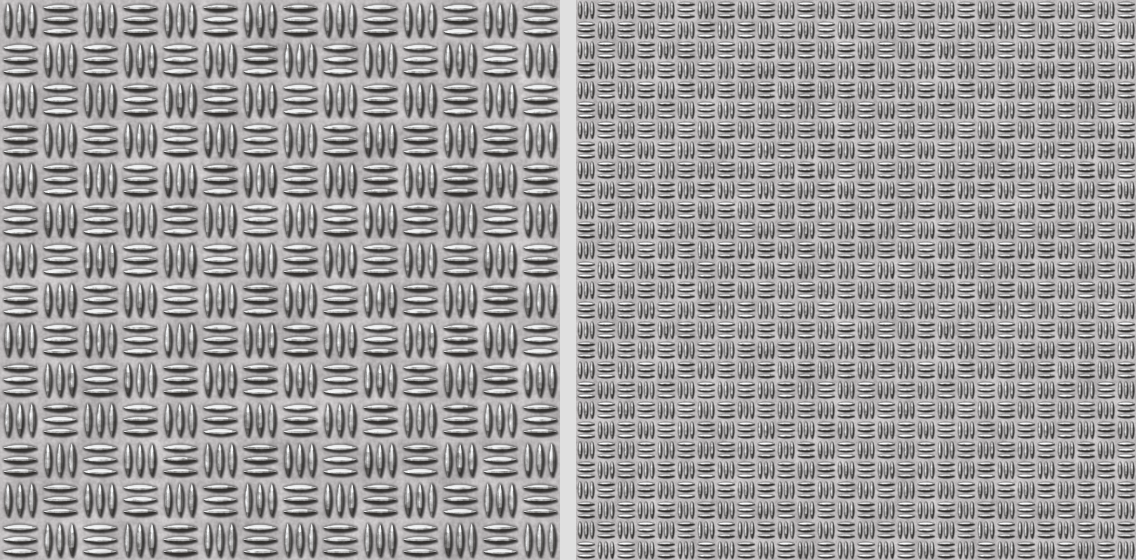
Left: one tile. Right: repeated 2 by 2.
Write a WebGL 2 fragment shader that draws this texture.

```glsl
#version 300 es
precision highp float;

#define CELLS 14.0
#define BAR_GAP 0.3
#define BAR_HALF vec2(0.07, 0.385)
#define BAR_ROUND 0.02
#define BEVEL 1.25
#define SHADOW_SHIFT vec2(0.03, -0.035)
#define SHADOW_DEPTH 0.62
#define LIGHT normalize(vec3(-0.2, 0.55, 0.8))
#define PLATE_COLOR vec3(0.745, 0.732, 0.735)
#define STEEL_DARK vec3(0.2, 0.19, 0.18)
#define STEEL_LIGHT vec3(0.95, 0.955, 0.96)

uniform vec2 u_resolution;
out vec4 fragColor;

float hash(vec3 p) {
    p = fract(p * vec3(0.1031, 0.103, 0.0973));
    p += dot(p, p.yzx + 33.33);
    return fract((p.x + p.y) * p.z);
}

vec2 gradient(vec2 node, float period) {
    float angle = 6.2832 * hash(vec3(mod(node, period), period));
    return vec2(cos(angle), sin(angle));
}

// Gradient noise that wraps after one canvas; period is a whole number
float noise(vec2 uv, float period) {
    vec2 p = uv * period, i = floor(p), f = p - i;
    vec2 w = f * f * f * (f * (f * 6.0 - 15.0) + 10.0);
    vec2 e = vec2(1.0, 0.0);
    float low = mix(dot(gradient(i, period), f),
                    dot(gradient(i + e.xy, period), f - e.xy), w.x);
    float high = mix(dot(gradient(i + e.yx, period), f - e.yx),
                     dot(gradient(i + e.xx, period), f - e.xx), w.x);
    return mix(low, high, w.y);
}

float fbm(vec2 uv, float period) {
    float sum = 0.0, gain = 1.0;
    for (int k = 0; k < 4; k++) {
        sum += gain * noise(uv, period);
        period *= 2.0;
        gain *= 0.55;
    }
    return sum;
}

float arcRadius() {
    return dot(BAR_HALF, BAR_HALF) / (2.0 * BAR_HALF.x);
}

// Distance to a rounded lens lying along y
float lensDistance(vec2 p) {
    float r = arcRadius(), c = r - BAR_HALF.x, tip = BAR_HALF.y;
    p = abs(p);
    float d = (p.y - tip) * c > p.x * tip
        ? length(p - vec2(0.0, tip))
        : length(p + vec2(c, 0.0)) - r;
    return d - BAR_ROUND;
}

vec2 orient(vec2 p, bool upright) {
    return upright ? p : p.yx;
}

// Bevelled, slightly uneven steel bar; q.x runs across, q.y along
vec3 barColor(vec2 q, bool upright, float wear, float grain) {
    float r = arcRadius();
    float halfWidth = sqrt(r * r - q.y * q.y) - r + BAR_HALF.x + BAR_ROUND;
    float across = q.x / max(halfWidth, 0.02);
    float along = q.y / (BAR_HALF.y + BAR_ROUND);
    float v = across + 0.35 * (wear - 0.5);
    float tipStart = 0.4 + 0.3 * wear;

    vec2 slope;
    slope.x = BEVEL * sign(v) * smoothstep(0.1, 0.75, abs(v));
    slope.y = 0.2 * along
            + 0.4 * sign(along) * smoothstep(tipStart, tipStart + 0.12, abs(along));
    vec3 normal = normalize(vec3(orient(slope, upright) + 0.25 * grain, 1.0));

    float diffuse = pow(max(dot(normal, LIGHT), 0.0), 1.8);
    vec3 halfway = normalize(LIGHT + vec3(0.0, 0.0, 1.0));
    float glint = 0.3 * pow(max(dot(normal, halfway), 0.0), 40.0);
    float tone = diffuse + glint + 0.12 * grain + 0.12 * (wear - 0.5);
    tone *= 1.0 - 0.35 * smoothstep(0.7, 1.0, abs(across));
    return mix(STEEL_DARK, STEEL_LIGHT, clamp(tone, 0.0, 1.0));
}

void main() {
    vec2 uv = gl_FragCoord.xy / u_resolution;
    vec2 id = floor(uv * CELLS);
    vec2 f = fract(uv * CELLS) - 0.5;
    bool upright = mod(id.x + id.y, 2.0) > 0.5;
    float edge = 0.75 * CELLS / min(u_resolution.x, u_resolution.y);
    float grain = fbm(uv, 56.0);

    // Three bars per cell: collect coverage and shadow
    float shadow = 0.0, contact = 0.0, cover = 0.0;
    vec3 steel = vec3(0.0);
    for (int k = -1; k <= 1; k++) {
        vec2 center = vec2(float(k) * BAR_GAP, 0.0);
        vec2 q = orient(f, upright) - center;
        float d = lensDistance(q);
        float shadeDist = lensDistance(orient(f - SHADOW_SHIFT, upright) - center);
        shadow = max(shadow, 1.0 - smoothstep(-0.05, 0.06, shadeDist));
        contact = max(contact, 1.0 - smoothstep(0.0, 0.075, d));
        float mask = 1.0 - smoothstep(-edge, edge, d);
        steel += mask * barColor(q, upright, hash(vec3(id, float(k) + 5.0)), grain);
        cover += mask;
    }

    // Cloudy plate with fine scuffs
    float stain = 0.09 * fbm(uv, 9.0) + 0.07 * grain + 0.05 * noise(uv, 190.0);
    vec3 plate = PLATE_COLOR + stain;
    plate *= (1.0 - SHADOW_DEPTH * shadow) * (1.0 - 0.25 * contact);
    fragColor = vec4(plate * (1.0 - cover) + steel, 1.0);
}
```
